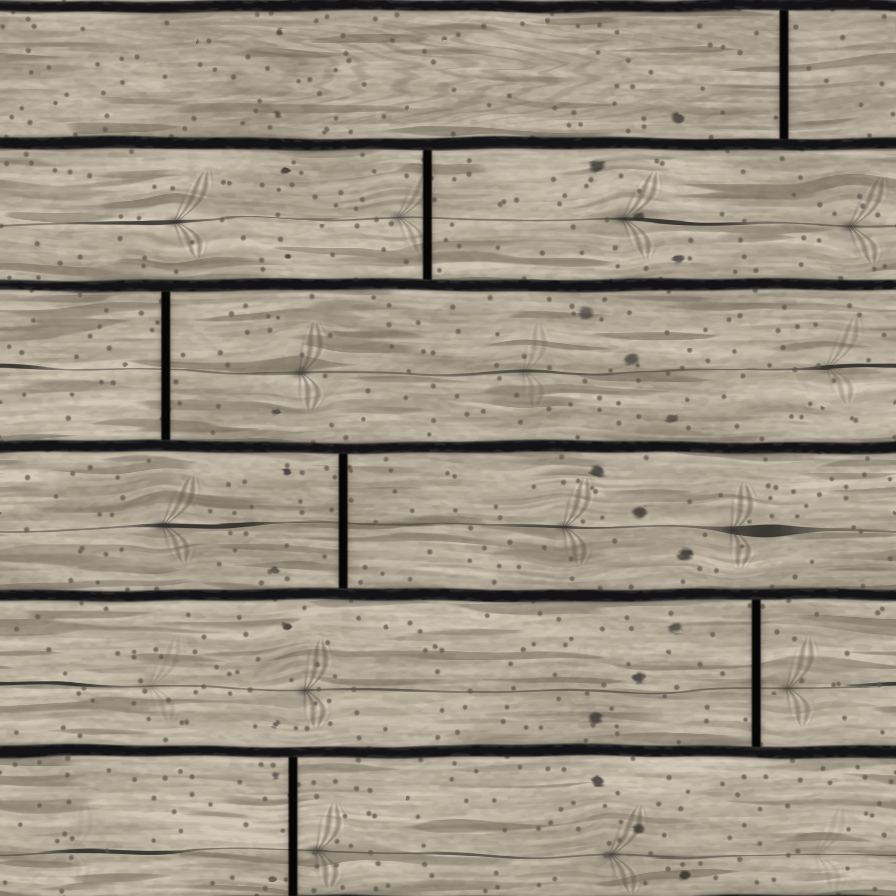
Give the GLSL for this texture, as a three.js fragment shader.

```glsl
varying vec2 vUv;

const float TAU = 6.2831853;
const float SOFT = 0.0016;
const float SEAM_HALF = 0.0062;
const float JOINT_HALF = 0.0048;

// Six rows, listed from the top down
const vec3 SEAM_UPPER = vec3(0.9935, 0.840, 0.682);
const vec3 SEAM_LOWER = vec3(0.501, 0.336, 0.1615);
const vec3 JOINT_UPPER = vec3(0.875, 0.477, 0.185);
const vec3 JOINT_LOWER = vec3(0.383, 0.844, 0.327);
const vec3 CRACK_UPPER = vec3(0.50, 0.45, 0.47);
const vec3 CRACK_LOWER = vec3(0.46, 0.40, 0.32);
const vec2 SPLIT = vec2(3.0, 0.855); // row and x of the wide split

const vec3 WOOD_LIGHT = vec3(0.80, 0.76, 0.69);
const vec3 WOOD_SHADE = vec3(0.58, 0.54, 0.47);
const vec3 GRAIN_DARK = vec3(0.37, 0.34, 0.29);
const vec3 HOLE_DARK = vec3(0.17, 0.16, 0.15);
const vec3 SEAM_EDGE = vec3(0.16, 0.16, 0.165);
const vec3 SEAM_CORE = vec3(0.075, 0.075, 0.085);
const vec3 JOINT_BLACK = vec3(0.025);

vec2 hash2(vec2 p) {
  vec3 q = fract(p.xyx * vec3(0.1031, 0.1030, 0.0973));
  q += dot(q, q.yzx + 33.33);
  return fract((q.xx + q.yz) * q.zy);
}

float pick(vec3 a, vec3 b, float i) {
  vec3 k = vec3(0.0, 1.0, 2.0);
  return dot(a, step(abs(k - i), vec3(0.5))) + dot(b, step(abs(k + 3.0 - i), vec3(0.5)));
}

float wrapX(float x) { return fract(x + 0.5) - 0.5; }
float wave(float t) { return sin(TAU * t); }
float bump(float t) { return exp(-t * t); }
float inside(float d, float a, float b) { return 1.0 - smoothstep(a, b, d); }

// Cellular noise, periodic in x: smooth tone, nearest distance, nearest id
vec3 cells(vec2 uv, vec2 scale) {
  vec2 p = uv * scale, base = floor(p);
  float tone = 0.0, total = 0.0, near = 9.0, id = 0.0;
  for (int n = 0; n < 9; n++) {
    vec2 c = base + vec2(mod(float(n), 3.0), floor(float(n) / 3.0)) - 1.0;
    vec2 key = vec2(mod(c.x, scale.x), c.y + scale.y);
    float d = length(c + hash2(key) - p);
    float value = hash2(key + 57.3).x, weight = exp(-7.0 * d * d);
    tone += value * weight;
    total += weight;
    if (d < near) { near = d; id = value; }
  }
  return vec3(tone / total, near, id);
}

void main() {
  // Rows with slightly wavy seams
  float x = vUv.x;
  float sway = 0.001 * wave(2.0 * x + 3.0 * vUv.y) + 0.0006 * wave(7.0 * x + vUv.y);
  float y = mod(vUv.y + sway - SEAM_UPPER.x, 1.0) + SEAM_UPPER.x - 1.0;
  float row = 0.0;
  for (int i = 1; i < 6; i++) row += step(y, pick(SEAM_UPPER, SEAM_LOWER, float(i)));
  float top = pick(SEAM_UPPER, SEAM_LOWER, row);
  float bottom = row > 4.5 ? SEAM_UPPER.x - 1.0 : pick(SEAM_UPPER, SEAM_LOWER, row + 1.0);
  float height = top - bottom, v = (y - bottom) / height;
  float cracked = step(0.5, row);
  vec2 seed = hash2(vec2(row + 3.0, 8.0));
  float crackY = bottom + height * pick(CRACK_UPPER, CRACK_LOWER, row)
    + 0.004 * wave(x + seed.x) + 0.0015 * wave(5.0 * x + seed.y);

  // Feathered knots, which also bend the grain
  float feather = 0.0, knot = 0.0, bend = 0.0;
  for (int k = 0; k < 4; k++) {
    vec2 r = hash2(vec2(row + 11.0, float(k) + 2.0));
    vec2 q = vec2(wrapX(x - (float(k) + 0.2 + 0.6 * r.x) / 4.0), y - crackY);
    float strength = cracked * smoothstep(0.15, 0.5, r.y);
    float t = min(abs(q.y) / (q.y > 0.0 ? 0.060 : 0.045), 1.0);
    float w = 0.002 + 0.012 * wave(0.5 * t);
    float s = (q.x - (0.25 + 0.45 * r.x) * abs(q.y) - 0.005 * sin(4.0 * t)) / w;
    float leaf = inside(abs(s), 0.7, 1.2) * inside(t, 0.75, 1.0);
    feather += strength * leaf * (0.35 + 0.65 * cos(s * 8.0 + 5.0 * t));
    knot += strength * bump(length(q * vec2(110.0, 190.0)));
    bend += strength * q.y * bump(length(q * vec2(30.0, 22.0)));
  }

  // Wood fibres
  vec2 g = vec2(x, y - 0.45 * bend + 0.003 * wave(x + seed.y) + 0.0012 * wave(4.0 * x + seed.x));
  float fine = cells(g, vec2(14.0, 210.0)).x - 0.5;
  float medium = cells(g, vec2(6.0, 80.0)).x - 0.5;
  float broad = cells(g, vec2(5.0, 18.0)).x - 0.5;
  float grit = cells(g, vec2(110.0, 260.0)).x - 0.5;
  float tone = 0.6 + 0.5 * fine + 0.45 * medium + 0.4 * broad + 0.28 * grit;
  vec3 color = mix(WOOD_SHADE, WOOD_LIGHT, clamp(tone, 0.0, 1.1));
  float streak = cells(g + vec2(0.0, 3.0), vec2(9.0, 125.0)).x;
  color = mix(color, GRAIN_DARK, 0.42 * inside(streak, 0.10, 0.36));

  // Arched grain on the top row
  float arch = wave(20.0 * x + 26.0 * (v - 0.5) * (v - 0.5) + 1.6 * medium + 1.2 * broad);
  float archArea = (1.0 - cracked) * inside(abs(v - 0.5), 0.22, 0.48) * (0.6 - 0.4 * cos(TAU * x));
  color = mix(color, GRAIN_DARK, 0.22 * archArea * smoothstep(0.1, 1.0, arch));
  color = mix(color, GRAIN_DARK, clamp(0.42 * feather, -0.12, 0.5));
  color = mix(color, HOLE_DARK, 0.55 * min(knot, 1.0));

  // Long cracks and the wide split
  float bold = smoothstep(0.1, 0.9, 0.6 * wave(2.0 * x + seed.x) + 0.5 * wave(3.0 * x + seed.y));
  float split = step(abs(row - SPLIT.x), 0.5) * bump(wrapX(x - SPLIT.y) / 0.045);
  float w = 0.0002 + 0.0013 * bold + 0.0065 * split;
  float crack = inside(abs(y - crackY + 0.002 * fine), w, w + SOFT);
  color = mix(color, HOLE_DARK, cracked * crack * mix(0.45, 0.88, max(bold, split)));

  // Nail holes: a small pair, then a slanted run of larger ones
  for (int k = 0; k < 5; k++) {
    float n = float(k), large = step(1.5, n);
    vec2 r = hash2(vec2(row + 21.0, n + 5.0));
    float slant = row == 4.0 ? -0.047 : 0.047;
    vec2 center = mix(vec2(0.313, 0.18 + 0.64 * n), vec2(0.71 + slant * (n - 3.0), 1.38 - 0.29 * n), large);
    center += (r - 0.5) * vec2(0.02, 0.10);
    float d = length(vec2(wrapX(x - center.x), (v - center.y) * height * 1.25)) + 0.004 * grit;
    float radius = mix(0.0045, 0.0085, large) * (0.8 + 0.35 * r.y);
    float shown = max(cracked, 1.0 - large + step(3.5, n));
    color = mix(color, HOLE_DARK, shown * inside(d, radius * 0.45, radius + SOFT) * mix(0.55, 0.8, r.x));
  }

  // Scattered specks
  vec3 speck = cells(vec2(x, y), vec2(44.0));
  float size = 0.05 + 0.09 * speck.z;
  color = mix(color, GRAIN_DARK, 0.75 * step(0.62, speck.z) * inside(speck.y, size * 0.4, size + 0.06));

  // Board edges, joints and seams
  float seam = min(top - y, y - bottom) + 0.0016 * medium;
  float joint = abs(wrapX(x - pick(JOINT_UPPER, JOINT_LOWER, row)));
  color += 0.05 * bump((top - y - 0.010) / 0.003);
  color *= 1.0 - 0.22 * exp(-max(min(seam - SEAM_HALF, joint - JOINT_HALF), 0.0) / 0.003);
  color = mix(color, JOINT_BLACK, inside(joint, JOINT_HALF - SOFT, JOINT_HALF + SOFT));
  vec3 seamColor = mix(SEAM_CORE, SEAM_EDGE, smoothstep(0.0025, SEAM_HALF, seam + 0.004 * grit));
  color = mix(color, seamColor, inside(seam, SEAM_HALF - SOFT, SEAM_HALF + SOFT));
  gl_FragColor = vec4(color, 1.0);
}
```
